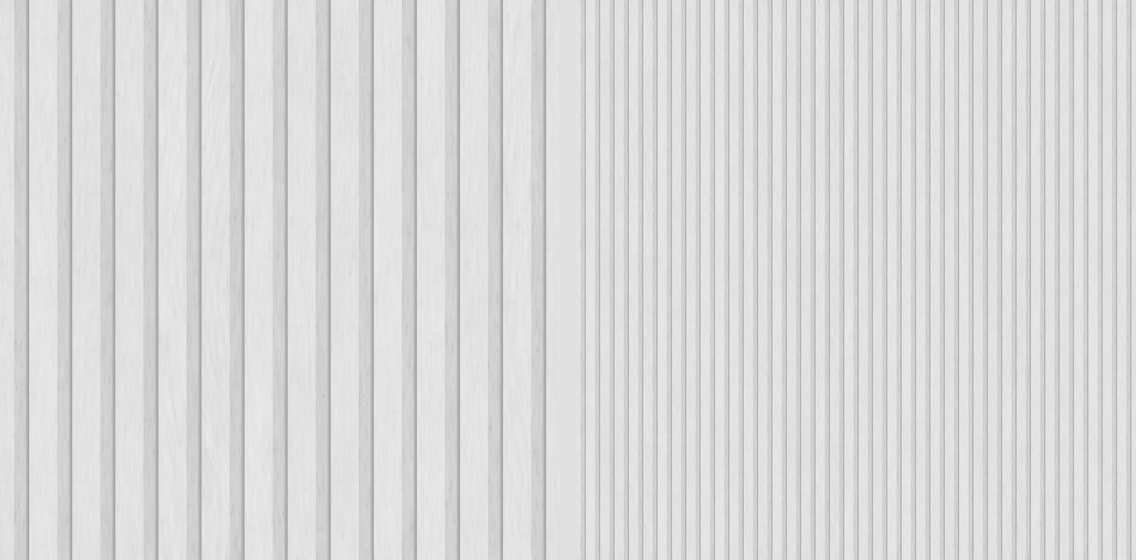
Left, the tile; right, the same tile 3 across and 3 down.
Give the GLSL for this texture, as a WebGL 1 fragment shader.

```glsl
precision highp float;
// Vertical white oak slats with shaded grooves and fine wood grain.
uniform vec2 u_resolution;

const float TAU = 6.2831853;
const float SLATS = 13.0;
const float PHASE = 0.677;        // left edge of the first full slat, in slats
const float FACE_WIDTH = 0.655;   // share of each slat pitch
const vec3 FACE_COLOR = vec3(0.889, 0.889, 0.888);
const vec3 GROOVE_COLOR = vec3(0.820, 0.820, 0.819);
const vec3 SHADOW_COLOR = vec3(0.630, 0.630, 0.629);
const float SHADOW_WIDTH = 0.11;
const float TONE_VARIATION = 0.010;
const float FIBRE_CONTRAST = 0.035;
const float PORE_DEPTH = 0.030;
const float RING_CONTRAST = 0.042;
const float RINGS = 15.0;         // growth rings per slat pitch
const float RING_SHEAR = 0.60;    // sideways sweep of the figured grain

float hash(vec2 p) {
  return fract(sin(dot(p, vec2(127.1, 311.7))) * 43758.5453);
}

// Value noise that wraps after a whole number of cells.
float noise(vec2 p, vec2 period) {
  vec2 i = floor(p);
  vec2 f = p - i;
  f = f * f * (3.0 - 2.0 * f);
  vec2 a = mod(i, period);
  vec2 b = mod(i + 1.0, period);
  return mix(mix(hash(a), hash(vec2(b.x, a.y)), f.x),
             mix(hash(vec2(a.x, b.y)), hash(b), f.x), f.y);
}

float tiledNoise(vec2 uv, vec2 cells) {
  return noise(uv * cells, cells);
}

// How strongly a slat shows slanted, figured grain.
float figureAmount(float id) {
  float broad = id - 3.7;
  float narrow = id - 11.0;
  return 0.15 + 0.85 * exp(-broad * broad) + 0.45 * exp(-2.0 * narrow * narrow);
}

// Growth rings that sweep sideways and meet in chevrons.
float rings(float across, float y, float id, float figure) {
  float wander = noise(vec2(across * 3.0 + id * 17.0, y * 14.0), vec2(512.0, 14.0)) - 0.5;
  float sweep = -RING_SHEAR * figure * cos(TAU * y) + 0.16 * wander;
  vec2 p = vec2((across + sweep) * RINGS + id * 31.0, y * 18.0);
  return noise(p, vec2(1024.0, 18.0)) - 0.5;
}

void main() {
  vec2 uv = gl_FragCoord.xy / u_resolution;
  float s = uv.x * SLATS - PHASE;
  float id = mod(floor(s), SLATS);
  float across = fract(s);
  float aa = 0.75 * SLATS / u_resolution.x;

  // Groove coordinate, with 0.5 at the middle of the groove.
  float g = fract(across - 0.5 * FACE_WIDTH);
  float grooveHalf = 0.5 * (1.0 - FACE_WIDTH);
  float groove = smoothstep(-aa, aa, grooveHalf - abs(g - 0.5));

  // Fine vertical fibres and short dark pores.
  vec2 bent = uv;
  bent.x += 0.003 * (tiledNoise(uv, vec2(39.0, 9.0)) - 0.5);
  float fibre = 0.55 * tiledNoise(bent, vec2(377.0, 26.0))
              + 0.45 * tiledNoise(bent, vec2(221.0, 48.0)) - 0.5;
  float pores = smoothstep(0.70, 0.95, tiledNoise(bent, vec2(338.0, 72.0)));
  float cloud = tiledNoise(uv, vec2(26.0, 7.0)) - 0.5;

  // Slat face.
  float figure = figureAmount(id);
  float tone = TONE_VARIATION * (hash(vec2(id, 5.0)) - 0.5) + 0.010 * cloud;
  float grain = FIBRE_CONTRAST * fibre - PORE_DEPTH * 0.6 * pores;
  vec3 face = FACE_COLOR + tone + grain
            + RING_CONTRAST * figure * rings(across, uv.y, id, figure);

  // Groove floor, darkening into the side of the next slat.
  float grooveEnd = 0.5 + grooveHalf;
  float shadow = smoothstep(grooveEnd - SHADOW_WIDTH, grooveEnd, g);
  float crease = 1.0 - smoothstep(0.0, 0.05, g - 0.5 + grooveHalf);
  vec3 recess = GROOVE_COLOR + tone + 1.5 * FIBRE_CONTRAST * fibre
              - PORE_DEPTH * pores - 0.012 * crease;
  recess = mix(recess, SHADOW_COLOR, shadow);

  gl_FragColor = vec4(mix(face, recess, groove), 1.0);
}
```
